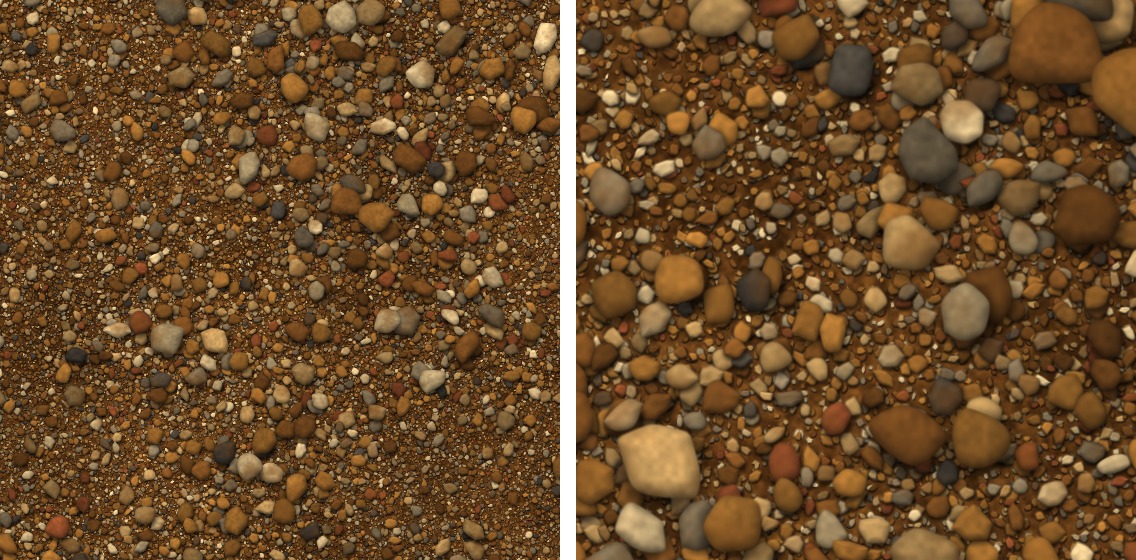
Left: the whole. Right: its middle third, enlarged.
A three.js fragment shader for this texture:

```glsl
// Draws ochre river gravel: rounded and chipped stones of many sizes lying on damp sandy soil.
varying vec2 vUv;

const float TAU = 6.28319;
const int LAYERS = 6;
const int FACETS = 7;
const vec3 DEEP_SOIL = vec3(0.20, 0.11, 0.035);
const vec3 WARM_SOIL = vec3(0.46, 0.28, 0.11);
const vec3 LIGHT = vec3(-0.20, 0.61, 0.76);

// Randomness
float hash(vec2 p) {
  vec3 q = fract(p.xyx * 0.1031);
  q += dot(q, q.yzx + 33.33);
  return fract((q.x + q.y) * q.z);
}

vec2 hash2(vec2 p) {
  return vec2(hash(p), hash(p + 57.3));
}

float noise(vec2 p) {
  vec2 i = floor(p), f = fract(p);
  f = f * f * (3.0 - 2.0 * f);
  return mix(mix(hash(i), hash(i + vec2(1.0, 0.0)), f.x),
             mix(hash(i + vec2(0.0, 1.0)), hash(i + 1.0), f.x), f.y);
}

float fbm(vec2 p) {
  float sum = 0.0, amp = 0.5;
  for (int i = 0; i < 4; i++) {
    sum += amp * noise(p);
    p = p * 2.1 + 17.7;
    amp *= 0.5;
  }
  return sum / 0.9375;
}

mat2 rotation(float a) {
  float c = cos(a), s = sin(a);
  return mat2(c, s, -s, c);
}

// Mineral colours, chosen by a random pick in 0..1
vec3 stoneColor(float pick) {
  if (pick < 0.25) return vec3(0.60, 0.40, 0.17); // ochre
  if (pick < 0.46) return vec3(0.64, 0.50, 0.30); // tan
  if (pick < 0.61) return vec3(0.78, 0.67, 0.48); // cream
  if (pick < 0.78) return vec3(0.45, 0.28, 0.12); // brown
  if (pick < 0.89) return vec3(0.50, 0.43, 0.32); // grey
  if (pick < 0.95) return vec3(0.50, 0.26, 0.14); // rust
  return vec3(0.28, 0.25, 0.21);                  // slate
}

// Rounded polygon: xy is the outward slope, z is 1 on the outline
vec3 stoneShape(vec2 q, vec2 seed, float sharpness) {
  float sum = 0.0001;
  vec2 slope = vec2(0.0);
  for (int k = 0; k < FACETS; k++) {
    vec2 rnd = hash2(seed + float(k) * 7.13);
    float a = (float(k) + 0.8 * rnd.x) * TAU / float(FACETS);
    vec2 dir = vec2(cos(a), sin(a));
    float w = pow(max(dot(q, dir) / (0.84 + 0.3 * rnd.y), 0.001), sharpness);
    sum += w;
    slope += dir * w;
  }
  return vec3(slope / sum, pow(sum, 1.0 / sharpness));
}

// Soil with fine sand grains
vec3 soil(vec2 uv) {
  float damp = fbm(uv * 9.0);
  float grain = fbm(uv * 130.0);
  vec3 color = mix(DEEP_SOIL, WARM_SOIL, smoothstep(0.15, 0.85, 0.4 * damp + 0.6 * grain));
  return color * (0.8 + 0.4 * noise(uv * 300.0));
}

// Places one stone and its contact shadow over the ground
vec3 addStone(vec3 ground, vec2 uv, vec2 offset, float cell, vec2 seed) {
  vec2 rnd = hash2(seed + 3.7);
  float radius = cell * mix(0.25, 0.52, rnd.x);
  vec2 p = offset / radius;
  if (dot(p, p) > 3.2) return ground;
  mat2 turn = rotation(rnd.y * TAU);
  vec2 stretch = vec2(1.0, mix(0.58, 1.0, hash(seed + 9.1)));
  vec2 q = turn * p / stretch;
  vec2 shadowPoint = turn * (p + vec2(-0.06, 0.20)) / stretch;
  ground *= mix(0.42, 1.0, smoothstep(0.7, 1.4, length(shadowPoint)));

  vec3 shape = stoneShape(q, seed, mix(5.0, 15.0, hash(seed + 21.9)));
  float d = shape.z;
  vec2 slope = (shape.xy / stretch) * turn;
  vec3 normal = normalize(vec3(slope * pow(min(d, 1.0), 2.3), 1.0));
  float shade = 0.49 + 0.66 * max(dot(normal, LIGHT), 0.0);
  shade *= 1.0 - 0.22 * pow(min(d, 1.0), 6.0);

  // Mottling and clinging dust
  vec3 color = stoneColor(hash(seed + 31.3)) * mix(0.72, 1.16, hash(seed + 43.7));
  float mottle = fbm(uv * 70.0 + seed);
  color *= 0.78 + 0.30 * mottle + 0.16 * noise(uv * 260.0);
  color = mix(color, WARM_SOIL, 0.55 * smoothstep(0.4, 0.8, fbm(uv * 26.0 + seed)));
  float edge = 0.0012 / radius;
  return mix(ground, color * shade, 1.0 - smoothstep(1.0 - edge, 1.0 + edge, d));
}

// Scatters stones of one size, with clusters for the larger ones
vec3 addLayer(vec3 color, vec2 uv, float count, float size, float salt) {
  mat2 tilt = rotation(0.5 * salt);
  vec2 cellId = floor(tilt * uv * count);
  for (int n = 0; n < 9; n++) {
    vec2 id = cellId + vec2(mod(float(n), 3.0), floor(float(n) / 3.0)) - 1.0;
    vec2 seed = id + 300.0 + salt * 41.0;
    vec2 center = (id + 0.5 + 0.8 * (hash2(seed) - 0.5)) * tilt / count;
    float cluster = smoothstep(0.2, 0.8, noise(center * 5.0 + 8.0)) + 0.35 * (center.y - 0.5);
    float density = mix(0.85, 0.58 * cluster, size);
    if (hash(seed + 71.1) < density) color = addStone(color, uv, uv - center, 1.0 / count, seed);
  }
  return color;
}

void main() {
  vec3 color = soil(vUv);
  for (int i = 0; i < LAYERS; i++) {
    float level = float(i);
    color = addLayer(color, vUv, 170.0 * pow(0.63, level), level / float(LAYERS - 1), level + 1.0);
  }
  gl_FragColor = vec4(color * (0.88 + 0.3 * fbm(vUv * 3.0 + 4.0)), 1.0);
}
```
